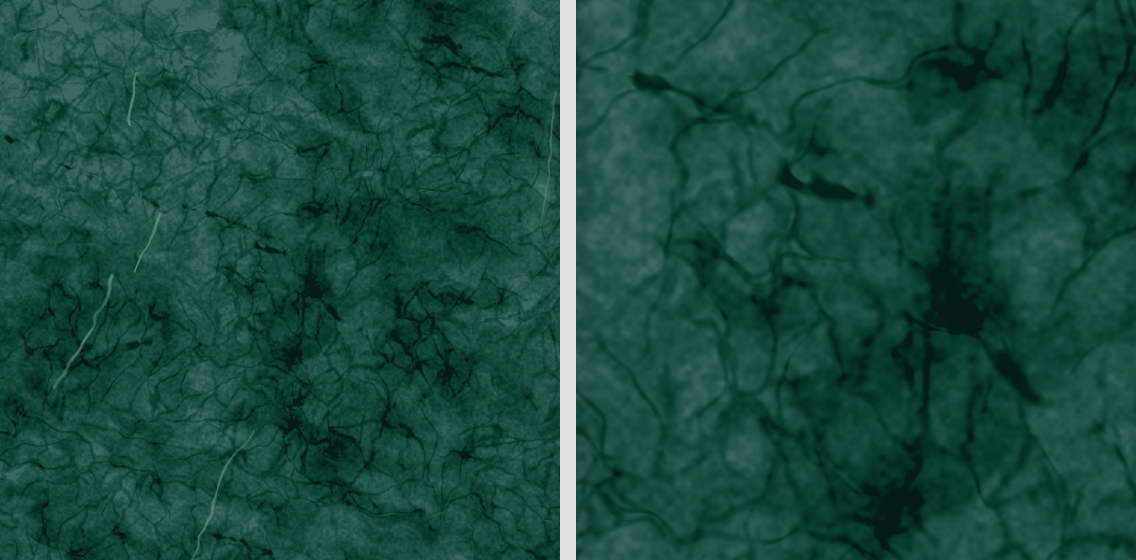
Left: the whole. Right: its middle third, enlarged.
Reproduce this texture procedurally as a Shadertoy shader.

```glsl
const vec3 GREENS[6] = vec3[6](
    vec3(0.01, 0.10, 0.09), vec3(0.02, 0.20, 0.16), vec3(0.05, 0.25, 0.21),
    vec3(0.10, 0.30, 0.26), vec3(0.16, 0.35, 0.32), vec3(0.24, 0.41, 0.39));
const vec3 CALCITE = vec3(0.43, 0.62, 0.54);

// Vein segments: start xy, end xy
const vec4 DARK_VEINS[11] = vec4[11](
    vec4(0.01, 0.755, 0.08, 0.715), vec4(0.08, 0.715, 0.28, 0.635),
    vec4(0.32, 0.637, 0.44, 0.595), vec4(0.44, 0.575, 0.51, 0.545),
    vec4(0.53, 0.52, 0.61, 0.43), vec4(0.64, 0.42, 0.70, 0.345),
    vec4(0.72, 0.94, 0.82, 0.925), vec4(0.73, 0.90, 0.89, 0.865),
    vec4(0.12, 0.35, 0.27, 0.395), vec4(0.36, 0.05, 0.48, 0.005),
    vec4(0.73, 0.49, 0.87, 0.45));
const vec4 LIGHT_VEINS[7] = vec4[7](
    vec4(0.342, -0.01, 0.405, 0.165), vec4(0.405, 0.165, 0.46, 0.23),
    vec4(0.105, 0.315, 0.20, 0.505), vec4(0.243, 0.513, 0.288, 0.62),
    vec4(0.99, 0.84, 0.977, 0.70), vec4(0.977, 0.70, 0.965, 0.60),
    vec4(0.245, 0.87, 0.228, 0.775));

float hash(vec2 p) {
    vec3 q = fract(p.xyx * 0.1031);
    q += dot(q, q.yzx + 33.33);
    return fract((q.x + q.y) * q.z);
}

float noise(vec2 p) {
    vec2 i = floor(p), f = fract(p);
    f = f * f * (3.0 - 2.0 * f);
    return mix(mix(hash(i), hash(i + vec2(1, 0)), f.x),
               mix(hash(i + vec2(0, 1)), hash(i + vec2(1, 1)), f.x), f.y);
}

float fbm(vec2 p) {
    float sum = 0.0, gain = 0.5;
    for (int i = 0; i < 5; i++) {
        sum += gain * noise(p);
        p = mat2(1.6, 1.2, -1.2, 1.6) * p + 17.3;
        gain *= 0.5;
    }
    return sum / 0.97;
}

vec2 rotate(vec2 p, float angle) {
    float c = cos(angle), s = sin(angle);
    return vec2(c * p.x + s * p.y, c * p.y - s * p.x);
}

// Approximate distance to the borders of scattered cells
float cellEdge(vec2 p) {
    vec2 cell = floor(p);
    float nearest = 9.0, second = 9.0;
    for (int y = -1; y <= 1; y++)
    for (int x = -1; x <= 1; x++) {
        vec2 c = cell + vec2(x, y);
        float d = length(c + vec2(hash(c), hash(c + 71.7)) - p);
        second = min(second, max(nearest, d));
        nearest = min(nearest, d);
    }
    return 0.5 * (second - nearest);
}

float segmentDistance(vec2 p, vec4 s) {
    vec2 pa = p - s.xy, ba = s.zw - s.xy;
    return length(pa - ba * clamp(dot(pa, ba) / dot(ba, ba), 0.0, 1.0));
}

float stroke(float d, float width) {
    return 1.0 - smoothstep(0.0, width, d);
}

// Layers of broken hairline fractures, each with its own direction
float fractures(vec2 p) {
    float sum = 0.0;
    for (int i = 0; i < 5; i++) {
        float k = float(i), scale = 9.0 + 5.0 * k;
        vec2 q = rotate(p, -0.45 + 0.62 * k) * vec2(0.5, 1.0) * scale + 31.0 * k;
        float line = stroke(cellEdge(q) / scale, 0.0034);
        float broken = smoothstep(0.48, 0.72, noise(p * 9.0 + 13.0 * k) * 0.65 + noise(p * 34.0 + 7.0 * k) * 0.35);
        sum += line * broken;
    }
    return min(sum, 1.3);
}

float darkVeins(vec2 p) {
    float d = 1.0;
    for (int i = 0; i < 11; i++) d = min(d, segmentDistance(p, DARK_VEINS[i]));
    d += 0.013 * (noise(rotate(p, 0.5) * vec2(150.0, 70.0)) - 0.35);
    return (1.0 - smoothstep(0.001, 0.008, d)) * smoothstep(0.25, 0.6, noise(p * 42.0));
}

float lightVeins(vec2 p) {
    float d = 1.0;
    for (int i = 0; i < 7; i++) d = min(d, segmentDistance(p, LIGHT_VEINS[i]));
    float width = mix(0.0025, 0.0055, noise(p * 25.0));
    return stroke(d, width) * mix(0.25, 0.95, noise(p * 18.0 + 5.0));
}

void mainImage(out vec4 fragColor, in vec2 fragCoord) {
    vec2 uv = fragCoord / iResolution.xy;
    vec2 coarseWarp = vec2(fbm(uv * 7.0), fbm(uv * 7.0 + 40.0)) - 0.5;
    vec2 fineWarp = vec2(noise(uv * 48.0), noise(uv * 48.0 + 90.0)) - 0.5;
    vec2 p = uv + 0.09 * coarseWarp + 0.012 * fineWarp;
    vec2 veinPoint = uv + 0.025 * coarseWarp + 0.007 * fineWarp;

    // Broad haze and the shaded band below the main vein
    vec2 haze = (uv - vec2(0.33, 0.86)) * vec2(2.4, 2.7);
    float tone = 2.75 + 1.35 * exp(-dot(haze, haze));
    float band = segmentDistance(p, vec4(0.02, 0.57, 0.52, 0.45)) / 0.07;
    tone -= 0.75 * exp(-band * band);

    // Clouds, slanted streaks, mottling and grain
    tone += 3.6 * (fbm(p * 5.0 + 3.0) - 0.5);
    tone += 2.6 * (fbm(rotate(p, -0.4) * vec2(9.0, 38.0)) - 0.5);
    tone += 4.2 * (fbm(p * 24.0 + 60.0) - 0.5);
    tone += 1.3 * (noise(uv * 190.0) - 0.5) + 0.8 * (noise(uv * 310.0) - 0.5);

    // Fractures and dark mineral veins
    tone -= 1.5 * fractures(p);
    tone = mix(tone, 0.0, 0.92 * darkVeins(veinPoint));

    tone = clamp(tone, 0.0, 4.999);
    int shade = int(tone);
    vec3 color = mix(GREENS[shade], GREENS[shade + 1], fract(tone));

    // Pale veins with a cloudy glow along the right edge
    float glowDistance = segmentDistance(veinPoint, vec4(0.985, 0.78, 0.968, 0.61)) / 0.017;
    float glow = 0.4 * exp(-glowDistance * glowDistance) * fbm(uv * 35.0);
    color = mix(color, CALCITE, max(lightVeins(veinPoint), glow));
    fragColor = vec4(color, 1.0);
}
```
